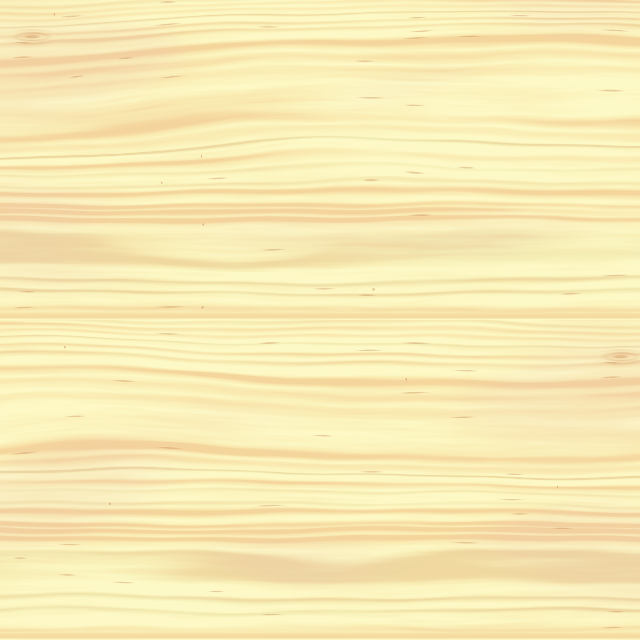
A Shadertoy shader for this texture:

```glsl
// Pale pine boards with fine, nearly horizontal growth rings.
#define RINGS 22.0        // growth rings per board
#define BOARDS 2.0        // boards over the canvas height
#define BOARD_SHIFT 0.92  // sideways offset between boards
#define TILT 0.030        // rise of the grain in the upper board part
#define RING_DEPTH 0.90   // strength of the dark rings
#define FIBRE 0.11        // strength of the fine streaks
#define STAIN 0.13        // strength of the broad stains
#define FLECKS 0.055      // share of cells that hold a resin fleck
#define CREAM vec3(0.992, 0.975, 0.775)
#define STRAW vec3(0.980, 0.928, 0.705)
#define HONEY vec3(0.958, 0.835, 0.612)
#define RESIN vec3(0.800, 0.560, 0.380)

float hash(vec2 p) {
    p = fract(p * vec2(0.1031, 0.1137));
    p += dot(p, p.yx + 33.33);
    return fract((p.x + p.y) * p.x * 7.31 + p.y * 91.7);
}

// Cellular noise: soft blobs of random sign, one per jittered cell.
float cells(vec2 p) {
    vec2 home = floor(p);
    float sum = 0.0;
    for (int j = -1; j <= 1; j++)
    for (int i = -1; i <= 1; i++) {
        vec2 cell = home + vec2(i, j);
        vec2 centre = cell + vec2(hash(cell + 101.0), hash(cell + 217.0));
        float blob = 1.0 - smoothstep(0.0, 1.0, length(p - centre));
        sum += (hash(cell + 353.0) * 2.0 - 1.0) * blob;
    }
    return sum;
}

// Height of the grain line through p, bent by layered sines.
float grainHeight(vec2 p) {
    float upper = smoothstep(0.35, 0.65, p.y) * (1.0 - 0.5 * smoothstep(0.85, 1.0, p.y));
    float rise = sin(p.x * 4.4 - 1.2) + 0.9 * p.x + 0.3 * sin(p.x * 10.0 + p.y * 5.0);
    float ripple = sin(p.x * 17.0 + p.y * 23.0) + 0.7 * sin(p.x * 31.0 - p.y * 37.0);
    float sway = 0.006 * sin(p.x * 7.0 + p.y * 9.0);
    return p.y - TILT * upper * rise - 0.0022 * ripple - sway;
}

// Darkness (x) and warmth (y) of the strongest ring at r.
vec2 growthRing(float r) {
    vec2 best = vec2(0.0, 0.5);
    for (int i = -1; i <= 1; i++) {
        float id = floor(r) + float(i);
        float size = hash(vec2(id + 60.0, 11.0));
        float d = r - id - 0.5 - 0.5 * (hash(vec2(id + 60.0, 29.0)) - 0.5);
        float width = mix(0.13, 0.36, size) * (d > 0.0 ? 0.75 : 1.2);
        float depth = mix(0.45, 1.1, hash(vec2(id + 60.0, 47.0)));
        float dark = depth * exp(-d * d / (width * width));
        if (dark > best.x) best = vec2(dark, size);
    }
    return best;
}

// Sparse short dashes, one at most per stretched cell.
float flecks(vec2 p, float share, vec2 size) {
    vec2 cell = floor(p);
    vec2 centre = 0.4 + 0.2 * vec2(hash(cell + 71.0), hash(cell + 83.0));
    float length1 = mix(0.5, 1.0, hash(cell + 97.0));
    vec2 d = (fract(p) - centre) / (size * vec2(length1, 1.0));
    float present = step(hash(cell + 131.0), share);
    return present * (1.0 - smoothstep(0.2, 1.0, length(d)));
}

void mainImage(out vec4 fragColor, in vec2 fragCoord) {
    vec2 uv = fragCoord / iResolution.xy;

    // Board layout
    float board = floor(uv.y * BOARDS);
    vec2 p = vec2(uv.x - (BOARDS - 1.0 - board) * BOARD_SHIFT, fract(uv.y * BOARDS));

    // A small knot pushes the grain aside
    vec2 toKnot = (p - vec2(0.05, 0.885)) / vec2(0.022, 0.022);
    float knot = exp(-dot(toKnot, toKnot));
    float h = grainHeight(p) - 0.012 * toKnot.y * knot;

    // Rings of uneven spacing, fading in and out along the grain
    float r = RINGS * h + 1.1 * sin(h * 13.0 + 0.6) + 0.35 * sin(h * 31.0 + 2.0);
    r += 0.22 * cells(vec2(p.x * 4.0 + 40.0, h * 14.0 + 9.0));
    vec2 ring = growthRing(r);
    float fade = 1.0 + 0.45 * cells(vec2(p.x * 3.0 + 20.0, r * 0.9 + 50.0));

    // Streaks, stains and the dark lower board edge
    float fibre = cells(vec2(p.x * 7.0 + 30.0, h * 95.0 + 70.0));
    fibre += 0.6 * cells(vec2(p.x * 22.0 + 80.0, h * 150.0 + 15.0));
    float stain = cells(vec2(p.x * 3.5 + 15.0, h * 6.0 + 33.0));
    float edge = smoothstep(0.0, 0.008, p.y) * (1.0 - smoothstep(0.012, 0.04, p.y));
    float tone = 0.11 + RING_DEPTH * ring.x * fade + FIBRE * fibre + STAIN * stain;
    tone = clamp(max(tone, 0.85 * edge) + 0.25 * knot, 0.0, 1.1);

    // Wood colour: thin rings lean to olive, stained parts to pink
    vec3 color = mix(CREAM, STRAW, smoothstep(0.0, 0.45, tone));
    color = mix(color, HONEY, smoothstep(0.35, 1.05, tone));
    float olive = (1.0 - smoothstep(0.2, 0.55, ring.y)) * ring.x * (1.0 - edge);
    color += vec3(-0.025, 0.018, 0.02) * olive;
    color += vec3(-0.006, -0.018, 0.012) * smoothstep(0.1, 0.8, stain);

    // Resin flecks, pores and the knot heart
    float dash = flecks(vec2(p.x * 13.0 + 50.0, h * 42.0 + 60.0), FLECKS, vec2(0.38, 0.16));
    float pore = flecks(vec2(p.x * 30.0 + 90.0, h * 15.0 + 40.0), 0.012, vec2(0.09, 0.09));
    float heart = knot * (0.5 + 0.5 * sin(length(toKnot * vec2(0.7, 1.6)) * 9.0));
    color = mix(color, RESIN, clamp(0.42 * dash + 0.6 * pore + 0.4 * heart, 0.0, 1.0));

    fragColor = vec4(color, 1.0);
}
```
